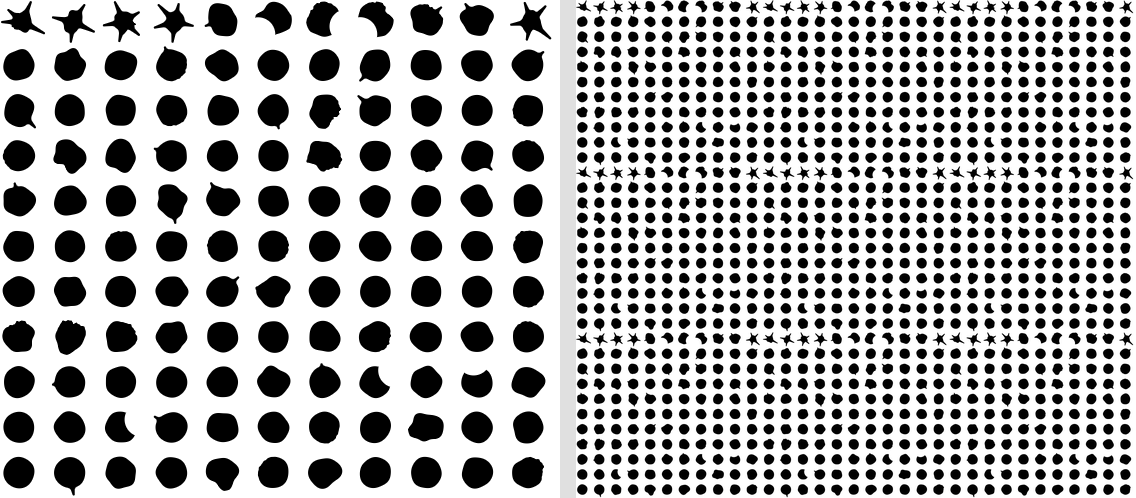
Left, the tile; right, the same tile 3 across and 3 down.
A Shadertoy shader for this pattern:

```glsl
const float TAU = 6.2831853;
const float COUNT = 11.0;              // repeats across and down
const vec2 CENTRE = vec2(0.372, 0.56); // blob position within its cell
const float RADIUS = 0.343;            // in cell heights
const vec3 PAPER = vec3(1.0);
const vec3 INK = vec3(0.0);

float hash(vec2 cell, float salt) {
    vec3 p = fract(vec3(cell + 17.0, salt * 3.7 + 5.0) * vec3(0.1031, 0.1030, 0.0973));
    p += dot(p, p.yzx + 33.33);
    return fract((p.x + p.y) * p.z);
}

vec2 direction(float angle) {
    return vec2(cos(angle), sin(angle));
}

float smoothUnion(float a, float b, float k) {
    float h = max(k - abs(a - b), 0.0) / k;
    return min(a, b) - h * h * k * 0.25;
}

// Layered sines around the rim: broad lumps plus a locally rough stretch
float rimOffset(float angle, vec2 cell, float strength, float roughness) {
    float offset = 0.0;
    for (float k = 2.0; k < 7.0; k++) {
        float phase = TAU * hash(cell, k);
        offset += sin(k * angle + phase) * hash(cell, k + 20.0) * strength / k;
    }
    float patchMask = pow(0.5 + 0.5 * cos(angle - TAU * hash(cell, 30.0)), 6.0);
    float grain = sin(angle * 13.0 + TAU * hash(cell, 31.0)) + 0.6 * sin(angle * 23.0);
    return offset + roughness * patchMask * grain;
}

float taperedHorn(vec2 p, vec2 dir, float reach, float root, float tip) {
    float h = clamp(dot(p, dir) / reach, 0.0, 1.0);
    return length(p - dir * reach * h) - mix(root, tip, sqrt(h));
}

// Distance from the centre to the cell margin, so that horns stay inside
float roomAlong(vec2 dir, vec2 shift) {
    vec2 room = mix(vec2(0.37, 0.48) + shift, vec2(0.58, 0.39) - shift, step(0.0, dir));
    vec2 limit = room / max(abs(dir), 0.001);
    return min(limit.x, limit.y);
}

float blobDistance(vec2 p, vec2 cell) {
    bool topRow = cell.y > COUNT - 1.5;
    bool starry = topRow && mod(cell.x + 1.0, COUNT) < 4.5;
    bool crescent = topRow && abs(cell.x - 6.0) < 1.5;
    float height = cell.y / COUNT;
    float oddness = topRow ? 0.7 : pow(hash(cell, 1.0), mix(4.0, 2.0, height));

    vec2 shift = starry ? vec2(0.07, -0.04) : vec2(0.0);
    p -= shift;

    // Body
    float size = starry ? 0.22 : crescent ? 0.385 : RADIUS;
    float strength = 0.025 + 0.10 * oddness;
    float roughness = 0.014 * step(0.7, hash(cell, 40.0)) * (0.4 + oddness);
    float rim = size + rimOffset(atan(p.y, p.x), cell, strength, roughness);
    float d = length(p) - min(rim, 0.405);

    // Concave bite
    if (crescent || (!topRow && hash(cell, 50.0) < 0.05)) {
        float angle = crescent ? 3.9 + 2.1 * mod(cell.x - 5.0, 2.0) : TAU * hash(cell, 51.0);
        float biteRadius = 0.38;
        float biteCentre = biteRadius + 0.08 + 0.08 * hash(cell, 52.0);
        d = max(d, biteRadius - length(p - direction(angle) * biteCentre));
    }

    // Horns
    bool singleHorn = !crescent && (topRow || hash(cell, 60.0) < 0.06 + 0.12 * height);
    float horns = starry ? 5.0 : singleHorn ? 1.0 : 0.0;
    for (float i = 0.0; i < horns; i++) {
        if (starry && hash(cell, 61.0 + i) > 0.88) continue;
        float turn = starry ? i / horns + 0.12 * hash(cell, 70.0 + i) : 0.0;
        vec2 dir = direction(TAU * (turn + hash(cell, 80.0)));
        float reach = min(mix(0.38, 0.56, hash(cell, 90.0 + i)), roomAlong(dir, shift));
        float root = starry ? 0.13 : mix(0.10, 0.20, hash(cell, 100.0));
        d = smoothUnion(d, taperedHorn(p, dir, reach, root, 0.025), 0.06);
    }
    return d;
}

void mainImage(out vec4 fragColor, in vec2 fragCoord) {
    vec2 grid = fragCoord / iResolution.xy * COUNT;
    vec2 cell = mod(floor(grid), COUNT);
    vec2 cellSize = vec2(iResolution.x / iResolution.y, 1.0);
    vec2 p = (fract(grid) - CENTRE) * cellSize;

    float pixel = COUNT / iResolution.y;
    float coverage = clamp(0.5 - blobDistance(p, cell) / pixel, 0.0, 1.0);
    fragColor = vec4(mix(PAPER, INK, coverage), 1.0);
}
```
